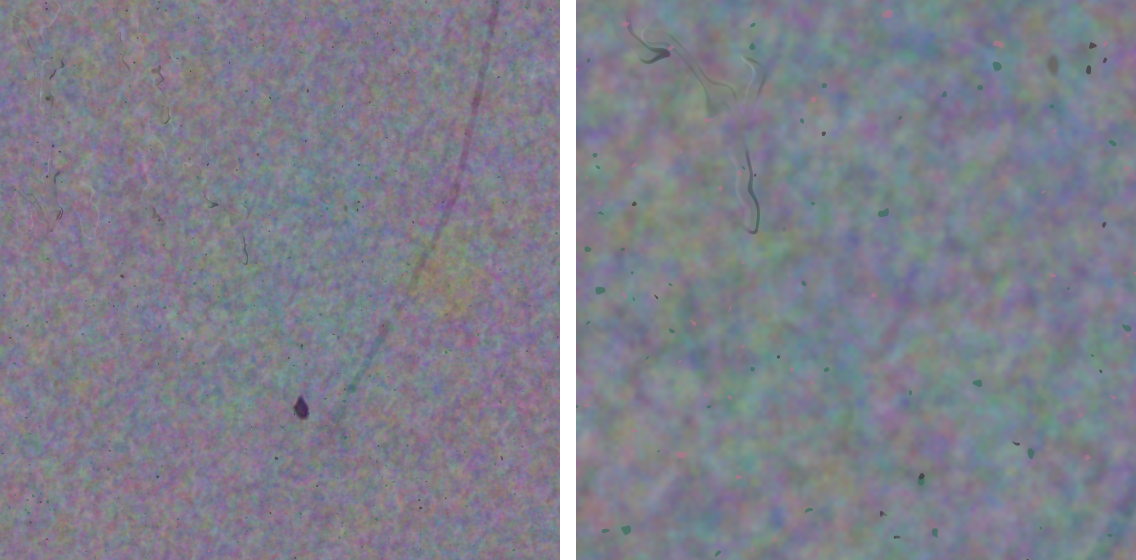
Left, the full canvas; right, a detail of the centre.
A WebGL 1 fragment shader for this texture:

```glsl
precision highp float;
// Mottled grey-violet stone with faint colour patches, a long vein, cracks and specks.
uniform vec2 u_resolution;

vec3 hash3(vec2 p) {
  vec3 q = fract(vec3(p.xyx) * vec3(0.1031, 0.1030, 0.0973));
  q += dot(q, q.yxz + 33.33);
  return fract((q.xxy + q.yzz) * q.zyx);
}

// Three independent channels of smooth value noise, centred on zero.
vec3 noise3(vec2 p) {
  vec2 i = floor(p), f = fract(p);
  f = f * f * (3.0 - 2.0 * f);
  vec3 low = mix(hash3(i), hash3(i + vec2(1.0, 0.0)), f.x);
  vec3 high = mix(hash3(i + vec2(0.0, 1.0)), hash3(i + 1.0), f.x);
  return mix(low, high, f.y) - 0.5;
}

// Soft elliptical mask: 1 inside, 0 outside.
float blot(vec2 p, vec2 centre, vec2 radius, float softness) {
  return 1.0 - smoothstep(1.0 - softness, 1.0 + softness, length((p - centre) / radius));
}

// Grain from faint clouds to crisp dust; the coarse part varies mostly in hue.
vec3 mottle(vec2 p) {
  mat2 turn = mat2(0.8, 0.6, -0.6, 0.8);
  vec2 q = p + 0.010 * noise3(p * 45.0 + 5.0).xy;
  vec3 coarse = 0.035 * noise3(turn * q * 6.0 + 11.0);
  coarse += 0.035 * noise3(turn * q * 17.0 + 23.0);
  coarse += 0.065 * noise3(q * 46.0 + 37.0);
  coarse -= 0.4 * dot(coarse, vec3(0.333));
  vec3 fine = 0.09 * noise3(turn * q * vec2(95.0, 80.0) + 51.0);
  fine += 0.075 * noise3(turn * p * 185.0 + 73.0);
  fine += 0.04 * noise3(p * 330.0 + 97.0);
  fine += 0.05 * noise3(q * vec2(110.0, 75.0) + 29.0).x;
  return coarse + fine;
}

// Tiny coloured specks, gathered in loose clumps.
vec3 addSpecks(vec3 colour, vec2 p, float pixel) {
  vec2 ragged = p + 0.003 * noise3(p * 260.0).xy;
  for (int k = 0; k < 2; k++) {
    float layer = float(k);
    float scale = 90.0 + 50.0 * layer;
    vec2 g = ragged * scale + 19.0 * layer;
    vec2 cell = floor(g);
    vec3 h = hash3(cell + 7.0);
    vec3 tone = hash3(cell + 131.0);
    float clump = noise3(p * 11.0 + 90.0 + 17.0 * layer).x;
    float present = step(0.985 - 0.16 * max(clump, 0.0), h.z);
    vec2 offset = fract(g) - 0.3 - 0.4 * h.xy;
    float size = 0.10 + 0.14 * tone.y;
    float edge = pixel * scale * 0.7;
    float mask = 1.0 - smoothstep(size - edge, size + edge, length(offset));
    vec3 ink = mix(vec3(0.22, 0.43, 0.37), vec3(0.70, 0.46, 0.56), step(0.45, tone.x));
    ink = mix(ink, vec3(0.25, 0.21, 0.24), step(0.82, tone.x));
    colour = mix(colour, ink, 0.7 * mask * present);
  }
  return colour;
}

// Thin crooked cracks with one lit and one shaded rim, in the upper left.
vec3 addCracks(vec3 colour, vec2 p, float pixel) {
  vec2 warped = p + 0.035 * noise3(p * 26.0 + 3.0).xy + 0.016 * noise3(p * 85.0).yz;
  float broken = smoothstep(-0.25, 0.15, noise3(p * 60.0 + 44.0).x);
  for (int k = 0; k < 12; k++) {
    vec3 h = hash3(vec2(float(k) * 3.7 + 2.0, 8.0));
    vec3 s = hash3(vec2(float(k) * 5.3 + 9.0, 41.0));
    float angle = mix(1.3, 2.7, s.x);
    vec2 along = vec2(cos(angle), sin(angle));
    vec2 q = warped - vec2(0.02 + 0.44 * h.x, 0.54 + 0.44 * h.y);
    float t = clamp(dot(q, along), -0.015 - 0.035 * s.y, 0.015 + 0.035 * s.y);
    vec2 away = q - along * t;
    float d = length(away);
    float width = 0.004 + 0.004 * h.z;
    float rim = 1.0 - smoothstep(0.0008, 0.0018 + pixel, abs(d - width));
    float core = 1.0 - smoothstep(width - pixel, width + pixel, d);
    float side = dot(away, vec2(-0.7, 0.7)) / max(d, 0.001);
    colour = mix(colour, vec3(0.47, 0.46, 0.45), 0.3 * core);
    colour += rim * broken * (0.11 * side - 0.04);
  }
  return colour;
}

// Faint vein bending smoothly from the upper right towards the bottom centre.
vec3 addVein(vec3 colour, vec2 p, float pixel) {
  float rise = p.y - 0.62;
  float x = 0.817 + 0.38 * rise - 0.2 * sqrt(rise * rise + 0.01);
  x += 0.010 * noise3(vec2(p.y * 13.0, 4.0)).x + 0.004 * noise3(p * 70.0).y;
  float d = abs(p.x - x) * mix(0.87, 0.98, smoothstep(-0.15, 0.15, rise));
  float mask = 1.0 - smoothstep(0.003, 0.008 + pixel, d);
  mask *= smoothstep(0.06, 0.3, p.y) * (0.8 + 0.8 * noise3(p * 28.0 + 15.0).z);
  vec3 shade = mix(vec3(-0.08, -0.03, -0.04), vec3(-0.05, -0.09, -0.06), smoothstep(0.38, 0.6, p.y));
  return colour + mask * shade;
}

void main() {
  vec2 p = gl_FragCoord.xy / u_resolution;
  float pixel = 1.0 / min(u_resolution.x, u_resolution.y);
  vec2 ragged = p + 0.03 * noise3(p * 22.0 + 61.0).xy + 0.012 * noise3(p * 70.0).yz;
  vec3 colour = vec3(0.507, 0.488, 0.541) + mottle(p);

  // Broad tints: teal middle, olive disc, lavender flecks.
  colour += vec3(-0.025, 0.015, 0.0) * blot(ragged, vec2(0.53, 0.52), vec2(0.2, 0.22), 0.7);
  colour += vec3(0.015, 0.035, -0.07) * blot(ragged, vec2(0.79, 0.51), vec2(0.075, 0.085), 0.25);
  colour += vec3(0.03, 0.03, 0.07) * blot(ragged, vec2(0.97, 0.88), vec2(0.045, 0.028), 0.35);
  colour += vec3(-0.01, 0.0, 0.035) * blot(ragged, vec2(0.9, 0.7), vec2(0.09, 0.03), 0.6);

  // Short pale upright wisps on the left.
  float wisp = abs(noise3(vec2(ragged.x * 34.0 + ragged.y * 6.0, ragged.y * 13.0)).x);
  float wispZone = (1.0 - smoothstep(0.25, 0.55, p.x)) * smoothstep(0.3, 0.6, p.y);
  wispZone *= smoothstep(0.0, 0.25, noise3(p * 18.0 + 33.0).y);
  colour += 0.05 * wispZone * (1.0 - smoothstep(0.0, 0.08, wisp));

  colour = addVein(colour, p, pixel);
  colour = addCracks(colour, p, pixel);
  colour = addSpecks(colour, p, pixel);

  // A few small stains and one dark chip.
  for (int k = 0; k < 7; k++) {
    vec3 h = hash3(vec2(float(k) * 7.1 + 4.0, 77.0));
    vec3 ink = vec3(0.42, 0.36, 0.38) + 0.2 * (hash3(h.xy * 91.0) - 0.5);
    vec2 radius = vec2(0.007, 0.010) * (0.6 + 0.8 * h.z);
    colour = mix(colour, ink, 0.55 * blot(p + (ragged - p) * 0.5, h.xy, radius, 0.5));
  }
  vec2 chip = p - vec2(0.54, 0.272) + (ragged - p) * 0.25;
  chip.x *= 1.0 + 30.0 * max(chip.y, 0.0);
  colour = mix(colour, colour - vec3(0.27, 0.31, 0.28), 0.9 * blot(chip, vec2(0.0), vec2(0.013, 0.021), 0.35));

  gl_FragColor = vec4(clamp(colour, 0.0, 1.0), 1.0);
}
```
